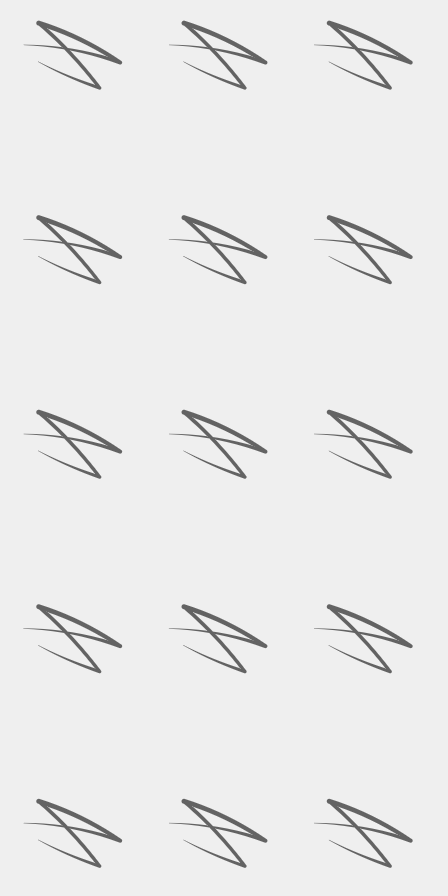
A WebGL 2 fragment shader for this pattern:

```glsl
#version 300 es
precision highp float;
// Regular grid of grey pen scribbles: one tapering zigzag stroke on pale grey.

uniform vec2 u_resolution;
out vec4 fragColor;

const float UNITS = 384.0;                 // drawing units across the canvas
const vec2  TILE = vec2(124.5, 166.75);    // spacing of the repeats
const vec3  PAPER = vec3(0.937);
const vec3  INK = vec3(0.39);
const int   STEPS = 10;                    // straight pieces per curve

// Corners of the zigzag, y measured downward from the top of the tile
const vec2 TAIL_START  = vec2(20.5, 38.5);
const vec2 RIGHT_TIP   = vec2(103.0, 53.6);
const vec2 TOP_TIP     = vec2(33.2, 19.8);
const vec2 BOTTOM_TIP  = vec2(85.4, 75.4);
const vec2 TAIL_END    = vec2(33.0, 53.0);

// Bends between the corners
const vec2 UPPER_BEND  = vec2(62.3, 39.3);
const vec2 TOP_BEND    = vec2(70.0, 31.2);
const vec2 DOWN_BEND   = vec2(61.4, 43.9);
const vec2 LOWER_BEND  = vec2(57.0, 66.0);

// Half widths of the pen at the corners
const float R_FINE = 0.2;
const float R_RIGHT = 1.7;
const float R_TOP = 2.1;
const float R_DOWN = 1.6;
const float R_BOTTOM = 1.45;

vec2 bezier(vec2 a, vec2 b, vec2 c, float t) {
    return mix(mix(a, b, t), mix(b, c, t), t);
}

// Ink coverage of a tapered segment; hairlines fade instead of thickening
float segment(vec2 p, vec2 a, vec2 b, float ra, float rb, float pixel) {
    vec2 ab = b - a;
    float t = clamp(dot(p - a, ab) / dot(ab, ab), 0.0, 1.0);
    float d = length(p - a - ab * t);
    float r = mix(ra, rb, t);
    return clamp(0.5 + (r - d) / pixel, 0.0, 1.0)
         - clamp(0.5 - (r + d) / pixel, 0.0, 1.0);
}

// Curved stroke whose half width runs from ra to rc
float stroke(vec2 p, vec2 a, vec2 b, vec2 c, float ra, float rc, float pixel) {
    float ink = 0.0;
    vec2 start = a;
    float startRadius = ra;
    for (int i = 1; i <= STEPS; i++) {
        float t = float(i) / float(STEPS);
        vec2 end = bezier(a, b, c, t);
        float endRadius = mix(ra, rc, t);
        ink = max(ink, segment(p, start, end, startRadius, endRadius, pixel));
        start = end;
        startRadius = endRadius;
    }
    return ink;
}

float scribble(vec2 p, float pixel) {
    float ink = stroke(p, TAIL_START, UPPER_BEND, RIGHT_TIP, R_FINE, R_RIGHT, pixel);
    ink = max(ink, stroke(p, RIGHT_TIP, TOP_BEND, TOP_TIP, R_RIGHT, R_TOP, pixel));
    ink = max(ink, stroke(p, TOP_TIP, DOWN_BEND, BOTTOM_TIP, R_DOWN, R_BOTTOM, pixel));
    return max(ink, stroke(p, BOTTOM_TIP, LOWER_BEND, TAIL_END, R_BOTTOM, R_FINE, pixel));
}

void main() {
    float pixel = UNITS / u_resolution.x;
    // Tiles are counted from the top left corner
    vec2 p = vec2(gl_FragCoord.x, u_resolution.y - gl_FragCoord.y) * pixel;
    float ink = scribble(mod(p, TILE), pixel);
    fragColor = vec4(mix(PAPER, INK, ink), 1.0);
}
```
